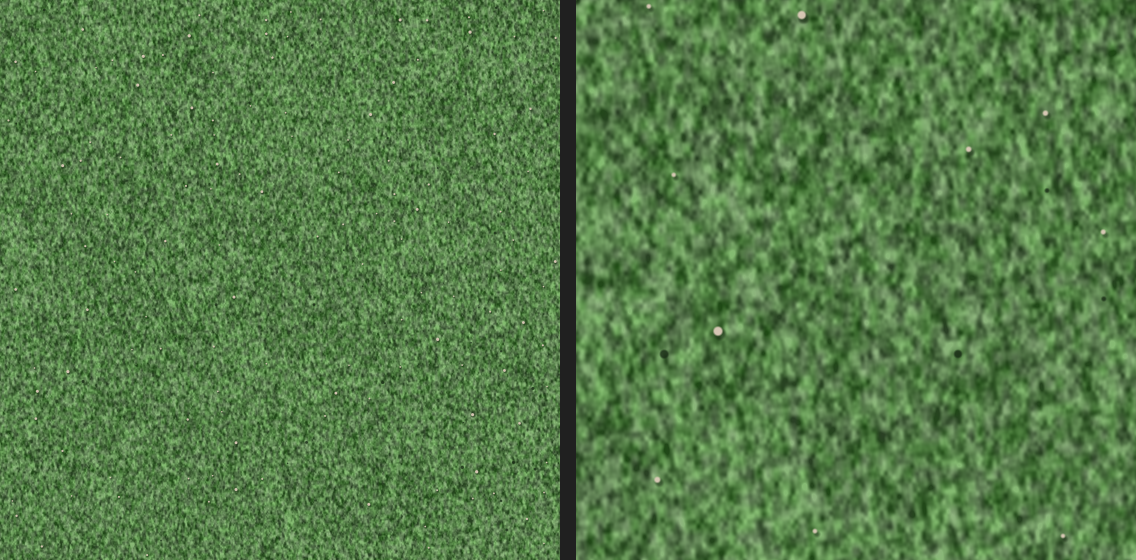
Left: the whole. Right: its middle third, enlarged.
Give the GLSL for this texture, as a Shadertoy shader.

```glsl
// Dense short grass turf with fine mottled blades, pale pebbles and dark gaps.

// Sine-free hash: one random value per 2D cell
float hash(vec2 p) {
    vec3 q = fract(p.xyx * 0.1031);
    q += dot(q, q.yzx + 33.33);
    return fract((q.x + q.y) * q.z);
}

float valueNoise(vec2 p) {
    vec2 cell = floor(p), f = fract(p);
    f = f * f * (3.0 - 2.0 * f);
    return mix(mix(hash(cell), hash(cell + vec2(1, 0)), f.x),
               mix(hash(cell + vec2(0, 1)), hash(cell + vec2(1, 1)), f.x), f.y);
}

// Noise stretched along a leaning, mostly upright direction
float blades(vec2 uv, float lean, vec2 density, float seed) {
    float c = cos(lean), s = sin(lean);
    return valueNoise(mat2(c, -s, s, c) * uv * density.x * vec2(1.0, density.y) + seed);
}

// Soft disc coverage
float disc(vec2 p, float radius, float blur) {
    return 1.0 - smoothstep(radius - blur, radius + blur, length(p));
}

// Scattered dots: x = dot coverage, y = coverage of its shadow
vec2 scatter(vec2 uv, float cells, float share, float seed, float blur) {
    vec2 id = floor(uv * cells) + seed;
    vec2 jitter = 0.15 + 0.7 * vec2(hash(id + 17.0), hash(id + 43.0));
    vec2 p = (fract(uv * cells) - jitter) / cells;
    float size = hash(id + 71.0);
    float radius = mix(0.0012, 0.0029, size * size);
    float present = step(hash(id), share);
    return present * vec2(disc(p, radius, blur),
                          disc(p - vec2(0.0012, -0.0018), radius * 1.25, blur * 1.5));
}

void mainImage(out vec4 fragColor, in vec2 fragCoord) {
    vec2 uv = fragCoord / iResolution.y;
    float blur = max(0.7 / iResolution.y, 0.0008);

    // Blade layers, leaning both ways, plus fine grain
    float grain = 0.42 * blades(uv, 0.3, vec2(250.0, 0.58), 11.0)
                + 0.33 * blades(uv, -0.25, vec2(290.0, 0.6), 137.0)
                + 0.25 * blades(uv, 0.1, vec2(430.0, 0.8), 311.0);

    // Faint clumps and broad patches
    float clumps = valueNoise(uv * vec2(75.0, 55.0) + 57.0) - 0.5;
    float patches = valueNoise(uv * 9.0 + 91.0) - 0.5;
    float tone = 0.5 + 1.6 * (grain - 0.5) + 0.13 * clumps + 0.06 * patches;

    // Shaded root green to lit tip green, with greyer and fresher blades
    vec3 color = mix(vec3(0.14, 0.27, 0.11), vec3(0.535, 0.72, 0.465), clamp(tone, 0.0, 1.0));
    float dryness = valueNoise(uv * vec2(190.0, 130.0) + 203.0) - 0.5;
    color += dryness * vec3(0.05, -0.04, 0.07);

    // Dark gaps between the blades
    vec2 gap = scatter(uv, 15.0, 0.2, 500.0, blur);
    color = mix(color, vec3(0.09, 0.16, 0.08), 0.8 * gap.x);

    // Pale pebbles with small shadows at the lower right
    vec2 pebble = scatter(uv, 22.0, 0.28, 900.0, blur);
    color = mix(color, vec3(0.11, 0.19, 0.09), 0.6 * pebble.y);
    color = mix(color, vec3(0.87, 0.8, 0.73), 0.95 * pebble.x);

    fragColor = vec4(color, 1.0);
}
```
